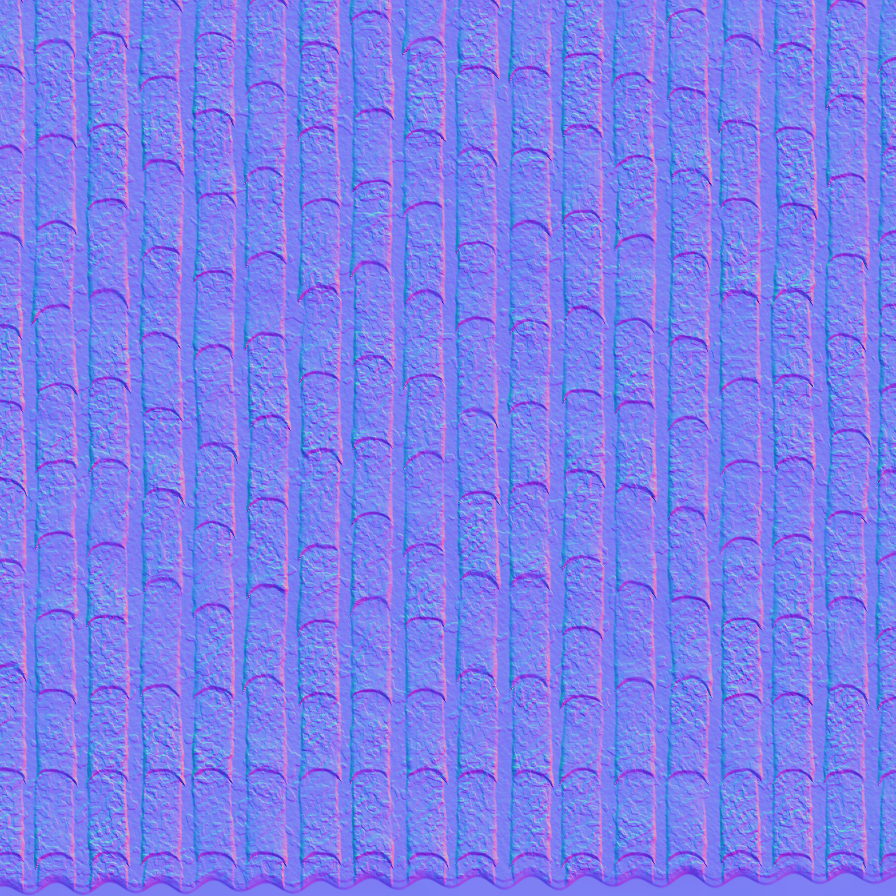
Give the GLSL for this texture map, as a Shadertoy shader.

```glsl
// Tangent-space normal map of an old clay tile roof: 17 columns of arched tiles,
// overlapping in about 11 staggered courses above a scalloped eave.
// A height field is built from tile profiles and noise, then differentiated.

float hash(vec2 p) {
    return fract(sin(dot(p, vec2(127.1, 311.7))) * 43758.5453);
}

float noise(vec2 p) {
    vec2 i = floor(p), f = fract(p);
    f = f * f * (3.0 - 2.0 * f);
    return mix(mix(hash(i), hash(i + vec2(1, 0)), f.x),
               mix(hash(i + vec2(0, 1)), hash(i + vec2(1, 1)), f.x), f.y);
}

float fbm(vec2 p) {
    float sum = 0.0, amp = 0.5;
    for (int i = 0; i < 3; i++) {
        sum += amp * noise(p);
        p = mat2(1.6, 1.2, -1.2, 1.6) * p + 7.3;
        amp *= 0.5;
    }
    return sum / 0.875;
}

float roofHeight(vec2 p) {
    // Column index and meandering position across the column
    float x = p.x * 17.0 - 0.06;
    float column = floor(x + 0.5);
    float across = x - column;
    float u = across + 0.08 * (noise(vec2(column * 5.3, p.y * 8.0)) - 0.5);
    u += 0.04 * (noise(p * 120.0) - 0.5);

    // Courses line up at the eave and drift apart further up
    float v = (p.y - 0.138) * 10.8;
    v += (hash(vec2(column, 3.0)) - 0.5) * smoothstep(0.12, 0.45, p.y);
    v += 0.3 * (noise(vec2(column * 9.1, p.y * 8.0)) - 0.5) * smoothstep(0.1, 0.3, p.y);
    v += 0.5 * u * u + 2.5 * u * u * u * u;
    v += 0.2 * u * (noise(vec2(column * 3.7, p.y * 11.0)) - 0.5);
    v += 0.03 * (noise(p * 80.0 + 31.0) - 0.5);
    float course = floor(v), f = v - course;
    vec2 tile = vec2(column, course);

    // Tile body: shifted, tilted and tapered, with a raised lower lip
    u += 0.05 * (hash(tile) - 0.5) + 0.14 * (hash(tile + 17.0) - 0.5) * (f - 0.5);
    float halfWidth = 0.385 + 0.03 * (0.5 - f);
    float body = 1.0 - smoothstep(halfWidth - 0.05, halfWidth, abs(u));
    float crown = 1.0 - smoothstep(halfWidth - 0.10, halfWidth, abs(u));
    float lip = smoothstep(0.0, 0.05, f) * (1.0 - f) * (1.0 - f);
    float rim = 0.0002 + 0.0009 * smoothstep(0.2, 0.8, noise(p * 38.0 + 5.0));
    float h = body * rim + crown * 0.0029 * lip;
    h += body * 0.0010 * (1.0 - 5.0 * u * u);

    // Weathering: flaked plateaus, pits and fine grain, strongest in rough patches
    float rough = smoothstep(0.25, 0.7, noise(p * 28.0 + 77.0));
    float wear = mix(0.8, 1.15, hash(tile + 41.0)) * mix(0.65, 1.15, rough);
    float flakes = smoothstep(0.46, 0.52, fbm(p * 60.0));
    float pits = smoothstep(0.48, 0.66, noise(p * 225.0 + 9.0));
    float grain = fbm(p * 230.0);
    h += body * wear * (0.0006 * flakes + 0.0007 * pits + 0.0012 * grain);
    float crumbs = smoothstep(0.60, 0.70, fbm(p * 80.0 + 53.0));
    h += (1.0 - body) * (0.0007 * grain + 0.0007 * crumbs);

    // Scalloped eave with parallel ripples, flat ground below
    float eave = p.y - 0.008 - 0.010 * p.x - 0.006 * cos(6.2832 * across)
               - 0.008 * (noise(p * vec2(30.0, 8.0)) - 0.5);
    float ripples = smoothstep(0.0, 0.004, eave) + smoothstep(0.008, 0.012, eave);
    h = h * smoothstep(0.0, 0.010, eave) + 0.0009 * ripples;

    // Gentle sag of the whole roof
    return h + 0.0025 * noise(p * 14.0);
}

void mainImage(out vec4 fragColor, in vec2 fragCoord) {
    vec2 p = fragCoord / iResolution.xy;
    vec2 e = vec2(0.0008, 0.0);
    vec2 slope = vec2(roofHeight(p + e.xy) - roofHeight(p - e.xy),
                      roofHeight(p + e.yx) - roofHeight(p - e.yx)) / (2.0 * e.x);
    vec3 normal = normalize(vec3(-slope, 1.0));

    // Pack to colour, with the depth channel slightly compressed
    fragColor = vec4(normal.xy * 0.5 + vec2(0.49, 0.5), normal.z * 0.48 + 0.475, 1.0);
}
```
